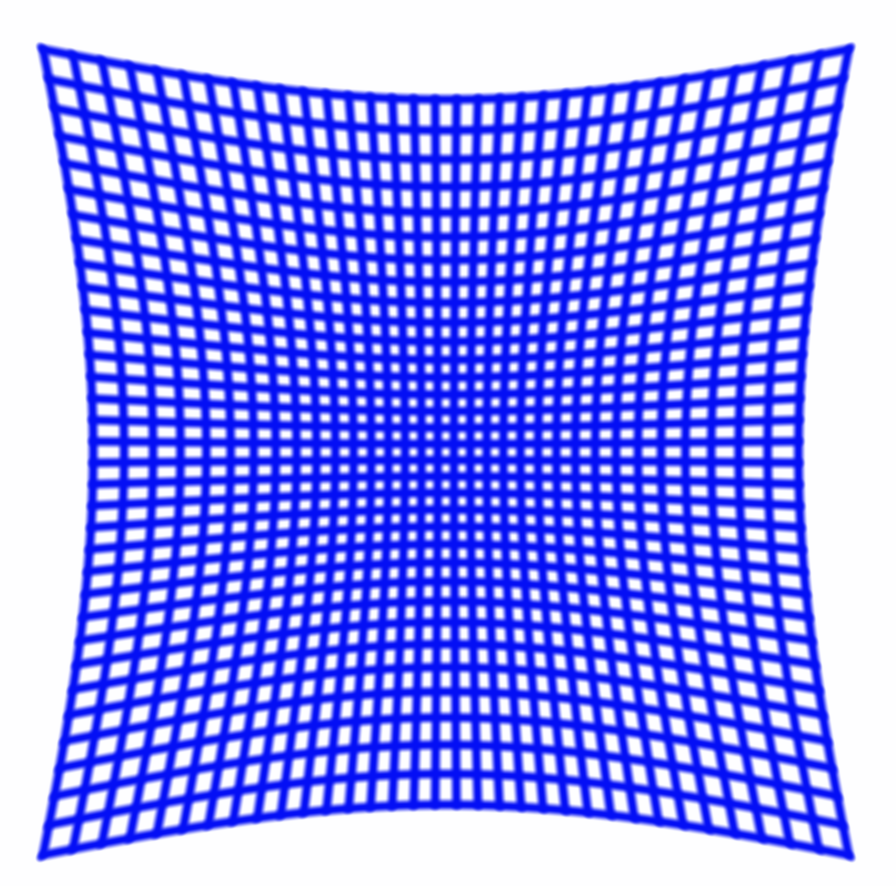
This pattern is drawn by a WebGL 2 fragment shader. Its source:

```glsl
#version 300 es
precision highp float;

uniform vec2 u_resolution;
out vec4 fragColor;

#define CELLS 33.0
#define CENTER vec2(-0.0024, -0.0103)
#define HALF_SIZE 0.3017
#define PINCUSHION 0.319
#define CORNER_RELIEF 0.131
#define LINE_WIDTH 0.0098
#define SOFTNESS 0.0040
#define LINE_COLOR vec3(0.015, 0.06, 0.96)
#define PAPER_COLOR vec3(0.995, 0.995, 1.0)

// Outward stretch of the lens at an undistorted point
float lensStretch(vec2 q) {
    vec2 s = q * q;
    return 1.0 + PINCUSHION * (s.x + s.y) - CORNER_RELIEF * s.x * s.y;
}

// Inverts q * lensStretch(q) = p by damped fixed-point steps
vec2 undistort(vec2 p) {
    vec2 q = p / lensStretch(p);
    for (int i = 0; i < 14; i++) {
        q = mix(q, p / lensStretch(q), 0.67);
    }
    return q;
}

// 0 on a line, 1 in the gap
float gapMask(float dist) {
    float soft = max(SOFTNESS, 0.75 / u_resolution.y);
    return smoothstep(0.5 * LINE_WIDTH - soft, 0.5 * LINE_WIDTH + soft, dist);
}

void main() {
    vec2 p = (gl_FragCoord.xy - 0.5 * u_resolution) / u_resolution.y - CENTER;
    vec2 lens = clamp(p / HALF_SIZE, -1.8, 1.8);
    vec2 grid = (undistort(lens) * 0.5 + 0.5) * CELLS;

    // Cells per canvas height, for true distances across the warp
    vec2 gx = dFdx(grid), gy = dFdy(grid);
    vec2 density = max(sqrt(gx * gx + gy * gy) * u_resolution.y, 1.0);

    // Distance to the nearest line, and past the outer border
    vec2 nearest = clamp(round(grid), 0.0, CELLS);
    vec2 across = abs(grid - nearest) / density;
    vec2 beyond = max(max(-grid, grid - CELLS), 0.0) / density;

    float vertical = gapMask(length(vec2(across.x, beyond.y)));
    float horizontal = gapMask(length(vec2(across.y, beyond.x)));

    fragColor = vec4(mix(LINE_COLOR, PAPER_COLOR, vertical * horizontal), 1.0);
}
```
